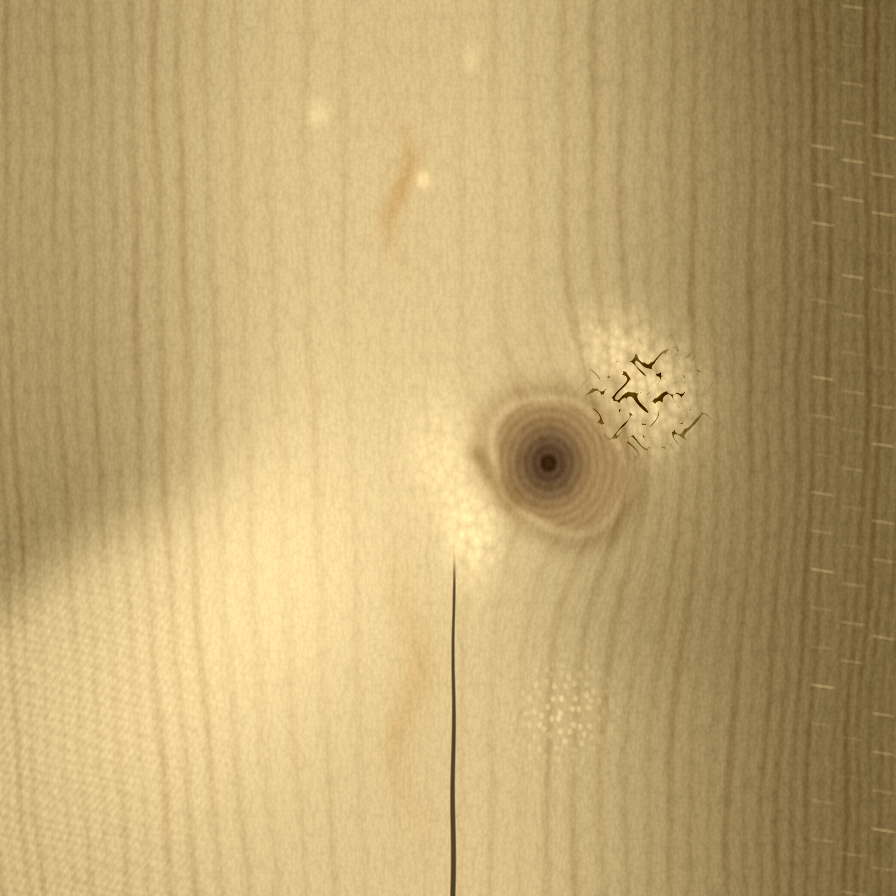
Write a WebGL 1 fragment shader that draws this texture.

```glsl
precision highp float;
// A softly lit pine board: growth rings run upright and bend around one knot.
// Grain is a warped ring phase; light is a sum of soft fields on a tan ramp;
// cellular noise gives the fibres, bright flecks and dark specks.
uniform vec2 u_resolution;

#define BOARD_DARK vec3(0.51, 0.43, 0.27)
#define BOARD_LIGHT vec3(0.98, 0.87, 0.63)
#define KNOT_CORE vec3(0.31, 0.22, 0.14)
#define KNOT_WOOD vec3(0.66, 0.53, 0.34)
#define KNOT_POS vec2(0.624, 0.481)
#define KNOT_SIZE vec2(0.083, 0.066)
#define CORE_POS vec2(0.612, 0.483)
#define RING_FREQ 22.0
#define GRAIN_DEPTH 0.085
#define FIBRE_DEPTH 0.055
#define CRACK_X 0.506

vec2 hash2(vec2 p) {
  return fract(sin(vec2(dot(p, vec2(127.1, 311.7)), dot(p, vec2(269.5, 183.3)))) * 4375.85);
}

// Distance to the nearest scattered point
float cells(vec2 p) {
  vec2 id = floor(p), f = fract(p);
  float d = 2.0;
  for (int j = -1; j <= 1; j++)
    for (int i = -1; i <= 1; i++) {
      vec2 o = vec2(float(i), float(j));
      d = min(d, length(o + hash2(id + o) - f));
    }
  return d;
}

float blob(vec2 p, vec2 centre, vec2 size) {
  vec2 q = (p - centre) / size;
  return exp(-dot(q, q));
}

float segment(vec2 p, vec2 a, vec2 b) {
  vec2 ab = b - a;
  return length(p - a - ab * clamp(dot(p - a, ab) / dot(ab, ab), 0.0, 1.0));
}

// Position across the board after the grain's drift and bend at the knot
float grainX(vec2 p) {
  float low = 1.0 - p.y;
  float u = p.x - 0.045 * low * low * smoothstep(0.55, 0.3, p.x);
  u += 0.025 * smoothstep(0.5, 0.1, p.y) * smoothstep(0.5, 0.65, p.x);
  u -= 0.05 * blob(p, vec2(0.63, 0.48), vec2(0.11, 0.12));
  return u + 0.002 * sin(p.y * 11.0 + p.x * 17.0) + 0.0012 * sin(p.y * 29.0 - p.x * 31.0);
}

// Broad light and shade, as a red level
float lighting(vec2 p) {
  float v = 0.87 - 0.37 * smoothstep(0.5, 1.0, p.x);
  float d = p.y - (0.30 + 0.62 * p.x) - 0.012 * sin(p.x * 19.0);
  float above = smoothstep(-0.04, 0.09, d);
  float left = smoothstep(0.36, 0.0, p.x);
  v -= left * mix(0.04, 0.16, above);
  v -= 0.15 * above * exp(-6.0 * max(d, 0.0)) * smoothstep(0.36, 0.1, p.x);
  v += 0.11 * blob(p, vec2(0.29, 0.36), vec2(0.15, 0.16));
  v += 0.08 * blob(p, vec2(0.16, 0.20), vec2(0.17, 0.15));
  v += 0.04 * blob(p, vec2(0.40, 0.47), vec2(0.15, 0.20));
  v -= 0.05 * blob(p, vec2(0.71, 0.32), vec2(0.12, 0.10));
  return v - 0.03 * smoothstep(0.8, 1.0, p.y);
}

void main() {
  vec2 p = gl_FragCoord.xy / u_resolution;
  float v = lighting(p);

  // Growth rings, closer together toward both edges
  float u = grainX(p), d = u - 0.45;
  float phase = RING_FREQ * d + 65.0 * d * d * d + 0.5 + 0.17 * smoothstep(0.45, 0.55, u);
  float id = floor(phase + 0.5), s = fract(phase + 0.5) - 0.5;
  float width = 0.11 + 0.35 * abs(d);
  float ring = exp(-s * s / (width * width)) * (0.35 + 0.65 * hash2(vec2(id, 3.0)).x);
  ring *= mix(0.4, 1.0, smoothstep(0.03, 0.12, abs(d))) * (0.8 + 0.2 * sin(p.y * 13.0 + id * 2.4));

  // Fibres and slanting saw marks
  float fibre = cells(vec2(u * 170.0, p.y * 55.0)) + cells(p * vec2(260.0, 190.0)) - 0.9;
  v -= FIBRE_DEPTH * fibre;
  float sawn = smoothstep(0.36, 0.1, p.x) * smoothstep(0.48, 0.25, p.y - 0.2 * p.x);
  v += 0.03 * sawn * sin(u * 420.0 + 1.5 * sin(p.y * 90.0)) * sin(p.y * 500.0 - p.x * 260.0);

  // Glossy flecked patches beside the knot
  float grit = cells(p * vec2(90.0, 75.0));
  float patchR = blob(p, vec2(0.732, 0.555), vec2(0.052, 0.058));
  float gloss = patchR + 0.7 * blob(p, vec2(0.685, 0.615), vec2(0.045, 0.04));
  gloss += 0.75 * blob(p, vec2(0.527, 0.405), vec2(0.03, 0.055));
  gloss += 0.45 * blob(p, vec2(0.49, 0.49), vec2(0.035, 0.065));
  v += gloss * (0.30 - 0.24 * grit);
  v += 0.11 * blob(p, vec2(0.355, 0.873), vec2(0.011, 0.013));
  v += 0.14 * blob(p, vec2(0.472, 0.800), vec2(0.008, 0.011));
  v += 0.07 * blob(p, vec2(0.525, 0.935), vec2(0.008, 0.015));
  v += 0.14 * blob(p, vec2(0.63, 0.205), vec2(0.045, 0.05)) * smoothstep(0.4, 0.1, grit);

  // Pale tick columns at the right edge
  float col = floor((p.x - 0.902) / 0.034);
  float tickX = fract((p.x - 0.902) / 0.034);
  float row = p.y / 0.043 + 0.37 * col + 0.12 * tickX;
  float tick = smoothstep(0.06, 0.02, abs(fract(row) - 0.5)) * smoothstep(0.02, 0.2, tickX);
  tick *= smoothstep(0.95, 0.7, tickX) * step(0.0, col) * hash2(vec2(col, floor(row))).x;
  v += 0.13 * tick;

  vec3 color = mix(BOARD_DARK, BOARD_LIGHT, (v - 0.51) / 0.47);
  color -= GRAIN_DEPTH * ring * vec3(0.9, 1.05, 1.0);

  // Resin stains and dark specks
  float stain = blob(p, vec2(0.446 + 0.012 * sin(p.y * 40.0), 0.79), vec2(0.012, 0.06));
  stain += 0.6 * blob(p, vec2(0.455 + 0.012 * sin(p.y * 30.0), 0.23), vec2(0.018, 0.13));
  color -= stain * vec3(0.05, 0.10, 0.12);
  float speck = smoothstep(0.64, 0.80, cells(p * vec2(95.0, 85.0) + 0.7 * sin(p.yx * 150.0)));
  color -= 0.6 * speck * smoothstep(0.2, 0.7, blob(p, vec2(0.722, 0.556), vec2(0.068, 0.06)));

  // Knot with rim, off-centre rings and dark heart
  vec2 k = p - KNOT_POS;
  k = vec2(k.x - k.y, k.x + k.y) * 0.7071;
  float r = length(k / KNOT_SIZE) + 0.025 * sin(5.0 * atan(k.y, k.x) + 1.0);
  float core = length((p - CORE_POS) * vec2(1.0, 0.9));
  vec3 knot = mix(KNOT_CORE, KNOT_WOOD, smoothstep(0.0, 0.06, core));
  knot += 0.022 * sin(core * 640.0 + 2.0 * r) - 0.04 * fibre;
  knot -= 0.10 * smoothstep(0.012, 0.004, core);
  color -= vec3(0.10, 0.11, 0.10) * exp(-pow((r - 1.1) / 0.22, 2.0));
  color = mix(color, knot, smoothstep(1.05, 0.85, r));
  color += 0.05 * exp(-pow((r - 1.02) / 0.07, 2.0));
  float bark = segment(p, vec2(0.53, 0.495), vec2(0.572, 0.437));
  color -= 0.13 * exp(-pow(bark / 0.010, 2.0));

  // Drying crack
  float gap = abs(p.x - CRACK_X - 0.003 * (p.y - 0.2) - 0.0006 * sin(p.y * 40.0));
  float halfWidth = mix(0.0022, 0.0007, smoothstep(0.0, 0.38, p.y));
  float crack = smoothstep(halfWidth + 0.0018, halfWidth - 0.0006, gap) * smoothstep(0.39, 0.34, p.y);
  color = mix(color, vec3(0.22, 0.16, 0.09), 0.85 * crack);

  gl_FragColor = vec4(clamp(color, 0.0, 1.0), 1.0);
}
```
